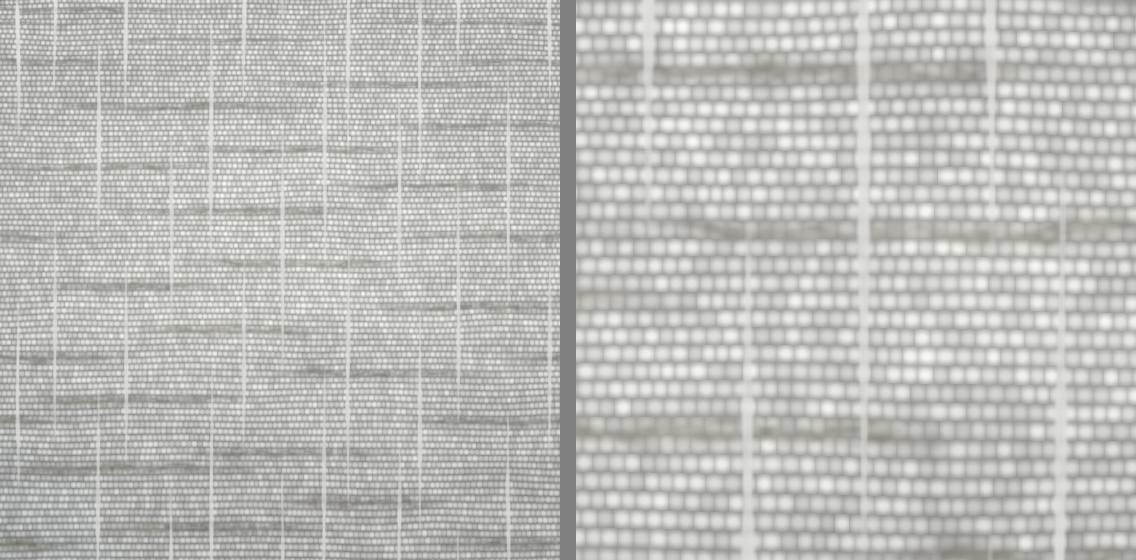
Left: the whole. Right: its middle third, enlarged.
Write a Shadertoy shader that draws this texture.

```glsl
// Pale grey woven cloth: a plain weave of small oval beads, crossed by
// fuzzy dark horizontal slubs and thin, broken white vertical threads.
// Each layer is built from hashed cells, value noise and short loops.

float hash(vec2 p) {
    vec3 q = fract(vec3(p.xyx) * 0.1031);
    q += dot(q, q.yzx + 33.33);
    return fract((q.x + q.y) * q.z);
}

float noise(vec2 p) {
    vec2 cell = floor(p), f = fract(p);
    f = f * f * (3.0 - 2.0 * f);
    float low = mix(hash(cell), hash(cell + vec2(1, 0)), f.x);
    float high = mix(hash(cell + vec2(0, 1)), hash(cell + vec2(1, 1)), f.x);
    return mix(low, high, f.y);
}

// Brightness offset of the plain weave; rows widen toward the bottom
float weave(vec2 p) {
    float v = 110.0 * p.y - 16.0 * p.y * p.y + 0.5 * noise(p * vec2(9.0, 14.0));
    float row = floor(v);
    float u = p.x * 106.0 + 0.5 * mod(row, 2.0) + 0.6 * noise(vec2(p.x * 30.0, row));
    vec2 local = vec2(fract(u), fract(v)) - 0.5;
    float stretch = mix(1.0, 0.7, p.y);
    float bead = 1.0 - smoothstep(0.1, 0.74, length(local * vec2(stretch, 1.15)));
    float tone = hash(vec2(floor(u), row)) - 0.5;
    return 0.25 * (bead - 0.55) + 0.09 * tone * (0.4 + bead);
}

// Coverage of the dark fuzzy weft slubs
float slubs(vec2 p) {
    float cover = 0.0;
    for (int i = 0; i < 25; i++) {
        float id = float(i);
        float level = pow((id + 0.3 + 0.5 * hash(vec2(id, 3.0))) / 25.0, 1.12);
        float span = mix(0.38, 0.62, hash(vec2(id, 7.0)));
        float s = fract(p.x + id * 0.382 + 0.15 * hash(vec2(id, 11.0))) / span;
        float taper = smoothstep(0.0, 0.3, s) * (1.0 - smoothstep(0.65, 1.0, s));
        float lump = noise(vec2(p.x * 45.0, id * 5.0));
        float wobble = 0.007 * (noise(vec2(p.x * 28.0, id * 9.0)) - 0.5);
        float halfHeight = mix(0.0035, 0.011, p.y) * (0.6 + 0.8 * lump);
        float d = (p.y - level - wobble) / halfHeight;
        float fibre = 0.5 + 0.7 * noise(p * vec2(80.0, 170.0) + id);
        cover = max(cover, exp(-d * d) * taper * fibre);
    }
    return min(cover, 1.0);
}

// Coverage of the white warp threads, thick in the middle of each run
float threads(vec2 p) {
    float cover = 0.0;
    for (int i = 0; i < 15; i++) {
        float id = float(i);
        float center = (id + 0.25 + 0.5 * hash(vec2(id, 21.0))) / 15.0;
        center += 0.003 * (noise(vec2(p.y * 7.0, id)) - 0.5);
        float run = mix(0.55, 0.8, hash(vec2(id, 25.0)));
        float s = fract(p.y * 1.6 + id * 0.37 + 0.2 * hash(vec2(id, 29.0))) / run;
        float present = smoothstep(0.0, 0.08, s) * (1.0 - smoothstep(0.92, 1.0, s));
        float swell = smoothstep(0.1, 0.4, s) * (1.0 - smoothstep(0.65, 0.9, s));
        float pinch = 0.6 + 0.6 * noise(vec2(p.y * 38.0, id * 3.0));
        float halfWidth = mix(0.0018, 0.0042, swell) * pinch;
        float d = abs(p.x - center);
        float line = 1.0 - smoothstep(halfWidth * 0.4, halfWidth + 0.0012, d);
        float strength = mix(0.6, 0.95, swell) * (0.7 + 0.3 * noise(vec2(id, p.y * 60.0)));
        cover = max(cover, line * present * strength);
    }
    return cover;
}

void mainImage(out vec4 fragColor, in vec2 fragCoord) {
    vec2 p = fragCoord / iResolution.xy;
    p.y = 1.0 - p.y;

    // Soft light, brightest around the middle
    float light = 0.775 - 0.095 * smoothstep(0.45, 1.0, p.y);
    light -= 0.03 * (1.0 - smoothstep(0.0, 0.35, p.y));
    light -= 0.035 * pow(abs(p.x - 0.55) * 2.0, 2.0);
    light += 0.05 * (noise(p * vec2(7.0, 26.0)) - 0.5);
    light += 0.05 * (noise(p * vec2(110.0, 40.0)) - 0.5);

    // Warm grey cloth, cooler toward the lower left
    float cool = smoothstep(0.5, 1.0, p.y) * (1.0 - smoothstep(0.0, 0.5, p.x));
    vec3 tint = mix(vec3(1.0, 1.0, 0.975), vec3(0.985, 1.0, 1.0), cool);
    vec3 color = (light + weave(p)) * tint;

    vec3 slubColor = vec3(0.57, 0.565, 0.535) * (light / 0.75);
    slubColor += 0.14 * (noise(p * vec2(130.0, 190.0)) - 0.5);
    color = mix(color, slubColor, 0.8 * slubs(p));

    vec3 threadColor = vec3(0.9, 0.9, 0.885) * mix(1.0, 0.94, p.y);
    color = mix(color, threadColor, threads(p));
    fragColor = vec4(clamp(color, 0.0, 1.0), 1.0);
}
```
